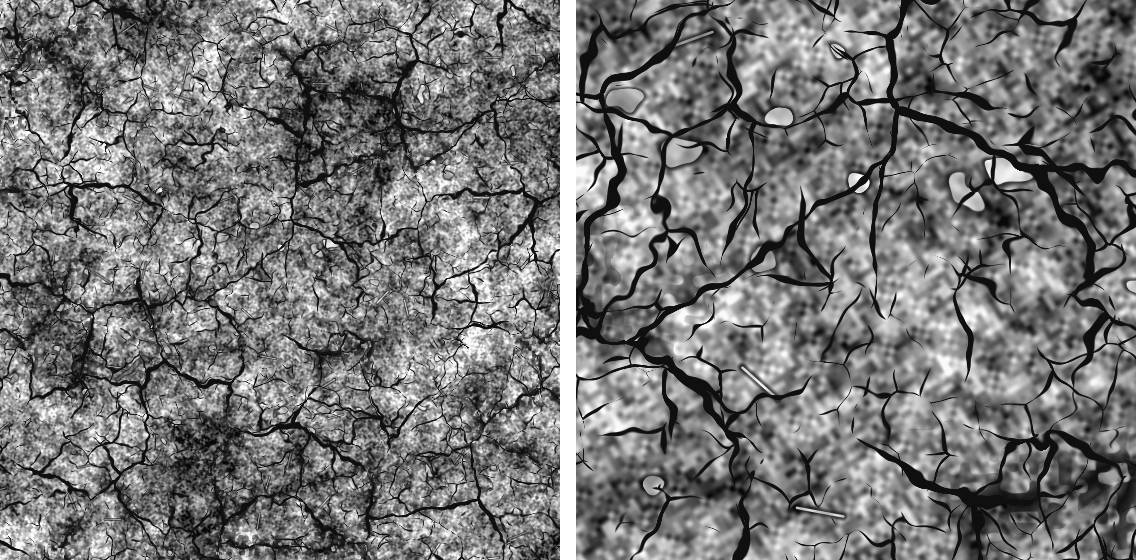
Left: the whole. Right: its middle third, enlarged.
Write a WebGL 2 fragment shader that draws this texture.

```glsl
#version 300 es
precision highp float;
// Dry cracked soil in greys, with gritty mottling, crumbs, pebbles and straw.

uniform vec2 u_resolution;
out vec4 fragColor;

const mat2 TURN = mat2(0.8, 0.6, -0.6, 0.8);

// Integer hash: three random values in 0..1 for a grid cell
vec3 hash3(vec2 cell, float seed) {
    uvec3 v = uvec3(ivec3(vec3(cell, seed)));
    v = v * 1664525u + 1013904223u;
    v.x += v.y * v.z;
    v.y += v.z * v.x;
    v.z += v.x * v.y;
    v ^= v >> 16u;
    v.x += v.y * v.z;
    v.y += v.z * v.x;
    v.z += v.x * v.y;
    return vec3(v >> 8u) / 16777216.0;
}

// Smooth value noise, two independent channels
vec2 noise2(vec2 p, float seed) {
    vec2 cell = floor(p);
    vec2 f = fract(p);
    f = f * f * (3.0 - 2.0 * f);
    vec2 low = mix(hash3(cell, seed).xy, hash3(cell + vec2(1, 0), seed).xy, f.x);
    vec2 high = mix(hash3(cell + vec2(0, 1), seed).xy, hash3(cell + vec2(1, 1), seed).xy, f.x);
    return mix(low, high, f.y);
}

float noise(vec2 p, float seed) {
    return noise2(p, seed).x;
}

// Mottled ground: finer octaves are stronger, which gives the grit
float soilTone(vec2 p) {
    float tone = 0.57;
    float frequency = 6.0;
    float amplitude = 0.25;
    for (int i = 0; i < 5; i++) {
        tone += amplitude * (noise(p * frequency, float(i)) - 0.5);
        p = TURN * p;
        frequency *= 2.6;
        amplitude *= 1.2;
    }
    return tone;
}

// Offset that makes crack lines wander and fray
vec2 jagged(vec2 p) {
    return 0.045 * (noise2(p * 9.0, 11.0) - 0.5)
         + 0.017 * (noise2(TURN * p * 30.0, 12.0) - 0.5)
         + 0.008 * (noise2(p * 90.0, 13.0) - 0.5);
}

// Distance to the border between the two nearest Voronoi cells
float cellBorder(vec2 p, float scale, float seed) {
    vec2 q = p * scale;
    vec2 nearest = vec2(9.0);
    vec2 second = vec2(9.0);
    for (int y = -1; y <= 1; y++) {
        for (int x = -1; x <= 1; x++) {
            vec2 cell = floor(q) + vec2(x, y);
            vec2 site = cell + hash3(cell, seed).xy - q;
            if (dot(site, site) < dot(nearest, nearest)) {
                second = nearest;
                nearest = site;
            } else if (dot(site, site) < dot(second, second)) {
                second = site;
            }
        }
    }
    float gap = dot(second, second) - dot(nearest, nearest);
    return gap / (2.0 * max(length(second - nearest), 0.001)) / scale;
}

// Line coverage that fades out as the half width drops to zero
float crackLine(float dist, float halfWidth, float pixel) {
    float strength = clamp(halfWidth / (0.4 * pixel), 0.0, 1.0);
    return strength * (1.0 - smoothstep(halfWidth - 0.7 * pixel, halfWidth + 0.7 * pixel, dist));
}

// Scattered capsules: x is signed distance, y a random value for the nearest
vec2 scatter(vec2 p, float scale, float seed, float chance, float halfLength, float radius) {
    vec2 q = p * scale;
    vec2 found = vec2(1.0, 0.0);
    for (int y = -1; y <= 1; y++) {
        for (int x = -1; x <= 1; x++) {
            vec2 cell = floor(q) + vec2(x, y);
            vec3 place = hash3(cell, seed);
            vec3 kind = hash3(cell, seed + 50.0);
            vec2 axis = vec2(cos(6.283 * kind.x), sin(6.283 * kind.x));
            vec2 offset = (q - cell - place.xy) / scale;
            float along = clamp(dot(offset, axis), -halfLength, halfLength);
            float dist = length(offset - axis * along) - radius * mix(0.5, 1.0, kind.y);
            if (place.z < chance && dist < found.x) found = vec2(dist, kind.z);
        }
    }
    return found;
}

// Lay an object over the ground with a soft dark rim
float layOver(float ground, float dist, float tone, float rim, float pixel) {
    float shaded = ground * mix(0.35, 1.0, smoothstep(0.0, rim, dist));
    return mix(tone, shaded, smoothstep(-0.7 * pixel, 0.7 * pixel, dist));
}

void main() {
    float pixel = 1.0 / u_resolution.y;
    vec2 p = gl_FragCoord.xy * pixel;
    vec2 bent = p + jagged(p);
    float tone = soilTone(p);
    float grit = noise(TURN * p * 200.0, 21.0) - 0.5;

    // Straw, twigs and pebbles
    vec2 straw = scatter(p, 13.0, 31.0, 0.25, 0.014, 0.0014);
    tone = layOver(tone, straw.x, 0.55 + 0.3 * straw.y + 0.3 * grit, 0.003, pixel);
    vec2 twig = scatter(bent, 4.0, 32.0, 0.22, 0.035, 0.005);
    tone = layOver(tone, twig.x, 0.2 + 0.4 * twig.y + 0.4 * grit, 0.006, pixel);
    vec2 pebble = scatter(bent, 17.0, 33.0, 0.2, 0.002, 0.007);
    tone = layOver(tone, pebble.x, 0.6 + 0.3 * pebble.y + 0.3 * grit, 0.004, pixel);

    // Three generations of cracks, each finer and more broken
    float dark = 0.0;
    float mainBorder = cellBorder(bent, 7.5, 41.0);
    float scale = 7.5;
    float width = 0.0038;
    for (int i = 0; i < 3; i++) {
        float seed = 41.0 + float(i);
        float border = i == 0 ? mainBorder : cellBorder(bent, scale, seed);
        float opening = noise(p * scale * 1.7, seed + 10.0) - 0.28 - 0.08 * float(i);
        float halfWidth = width * (1.9 * opening + 0.5 * grit);
        dark = max(dark, crackLine(border, halfWidth, pixel));
        scale *= 2.2;
        width *= 0.6;
    }

    // Loose dark crumbs beside the main cracks
    float crumbly = exp(-mainBorder / 0.014) * smoothstep(0.4, 0.75, noise(p * 8.0, 61.0));
    float crumbs = crumbly * smoothstep(0.4, 0.6, noise(p * 170.0, 62.0));
    tone -= 0.12 * crumbly;
    tone = mix(tone, 0.06, max(dark, crumbs));

    fragColor = vec4(vec3(clamp(tone, 0.03, 0.98)), 1.0);
}
```
